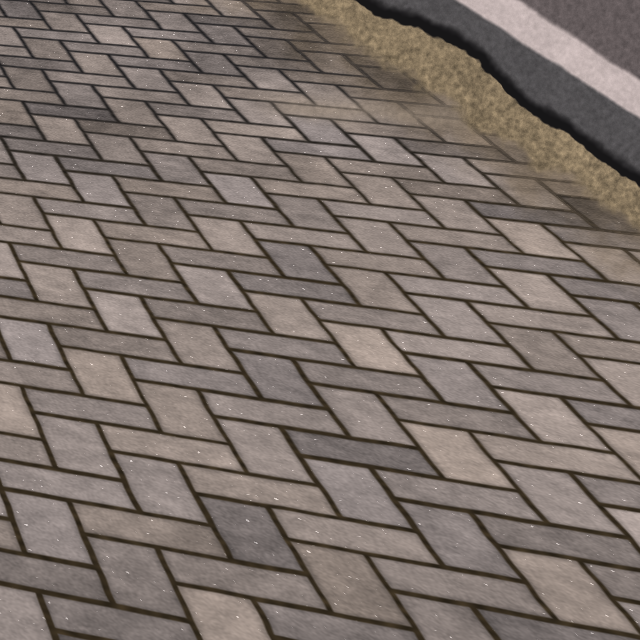
Give the GLSL for this texture, as a Shadertoy shader.

```glsl
// Herringbone brick paving seen at a slant, meeting a gravel verge and a road.
// Each point is projected onto the paving plane, where unit cells pair into
// 2:1 bricks; gradient noise adds grain, stains, crooked joints and dirt.

vec2 hash2(vec2 p) {
    vec3 h = fract(p.xyx * vec3(0.1031, 0.1030, 0.0973));
    h += dot(h, h.yzx + 33.33);
    return fract((h.xx + h.yz) * h.zy);
}

float cornerSlope(vec2 cell, vec2 offset) {
    return dot(hash2(cell) * 2.0 - 1.0, offset);
}

float gradientNoise(vec2 p) {
    vec2 i = floor(p), f = p - i;
    vec2 u = f * f * f * (f * (f * 6.0 - 15.0) + 10.0);
    vec2 e = vec2(1, 0);
    return mix(mix(cornerSlope(i, f), cornerSlope(i + e, f - e), u.x),
               mix(cornerSlope(i + e.yx, f - e.yx), cornerSlope(i + 1.0, f - 1.0), u.x), u.y);
}

float fbm(vec2 p) {
    float sum = 0.0, amp = 1.0;
    for (int n = 0; n < 4; n++) {
        sum += amp * gradientNoise(p);
        p = mat2(1.6, 1.2, -1.2, 1.6) * p + 7.3;
        amp *= 0.6;
    }
    return sum;
}

// Screen point (y downward) to paving cells: inverse of the plane's homography.
vec2 toPaving(vec2 q) {
    vec2 d = q - vec2(0.417, 0.790);
    return inverse(mat2(vec2(0.1146, 0.0199) + 0.0146 * d,
                        vec2(0.0309, 0.0510) + 0.0307 * d)) * d;
}

vec3 paving(vec2 q, float mud) {
    vec2 g = toPaving(q);
    vec2 px = fwidth(g);
    g += 0.035 * vec2(gradientNoise(g * 1.7), gradientNoise(g * 1.7 + 40.0));

    // Cells 0,1 of each diagonal cycle lie along x, cells 3,2 along y.
    vec2 cell = floor(g);
    float k = mod(cell.x - cell.y, 4.0);
    bool lengthwise = k < 1.5;
    vec2 part = lengthwise ? vec2(k, 0) : vec2(0, 3.0 - k);
    vec2 size = lengthwise ? vec2(2, 1) : vec2(1, 2);
    vec2 local = g - cell + part;
    vec2 rnd = hash2(cell - part + 91.0);
    vec2 edge = min(local, size - local);

    // Face: tone per brick, stains, grain and pale chips of stone.
    float far = smoothstep(0.42, 0.08, q.y);
    float tone = 1.0 + 0.20 * (rnd.x - 0.5) + (lengthwise ? -0.035 : 0.035);
    tone -= 0.20 * smoothstep(0.90, 1.0, rnd.y);
    tone += 0.16 * fbm(g * 2.3 + rnd * 20.0) + 0.13 * gradientNoise(g * vec2(17, 12));
    tone += 0.20 * fbm(q * vec2(5, 8) + 3.0) * (0.5 + far) - 0.13 * far;
    tone -= 0.10 * smoothstep(0.75, 1.05, q.y);
    vec3 face = mix(vec3(0.595, 0.540, 0.505), vec3(0.575, 0.535, 0.525), rnd.y) * tone;
    float chips = gradientNoise(g * vec2(13, 9) + 60.0);
    face += 0.30 * smoothstep(0.38, 0.60, chips);

    // Worn shoulders, then sunken joints filled with dark earth.
    vec2 shoulder = smoothstep(vec2(0.02), vec2(0.15, 0.19), edge);
    face *= mix(0.80, 1.0, shoulder.x * shoulder.y);
    vec2 gap = vec2(0.038, 0.060) * (0.8 + 0.5 * rnd.y);
    vec2 inside = smoothstep(gap - px, gap + px, edge);
    vec3 joint = mix(vec3(0.20, 0.165, 0.115), vec3(0.14, 0.135, 0.14), far);
    joint *= 1.0 + 0.6 * gradientNoise(g * 5.0);
    face = mix(face, vec3(0.46, 0.40, 0.33) * tone, 0.7 * mud);
    return mix(joint, face, max(inside.x * inside.y, 0.65 * mud));
}

void mainImage(out vec4 fragColor, in vec2 fragCoord) {
    vec2 q = fragCoord / iResolution.xy;
    q.y = 1.0 - q.y;
    float soft = 1.5 / iResolution.y;

    // Offset from the slanted roadside; it falls toward the upper right.
    float v = q.y - 0.645 * q.x;
    float rough = fbm(q * 14.0);
    float grain = fbm(q * 95.0);

    // Dirt creeps over the paving before the loose gravel begins.
    float mud = smoothstep(-0.17, -0.28, v + 0.045 * rough);
    vec3 col = paving(q, mud);
    float dust = exp(-pow((q.y - 0.175 - 0.06 * (q.x - 0.6) + 0.01 * rough) / 0.018, 2.0));
    dust *= smoothstep(0.36, 0.50, q.x) * smoothstep(0.82, 0.68, q.x);
    col = mix(col, vec3(0.60, 0.54, 0.48) * (1.0 + 0.2 * grain), 0.6 * dust);

    vec3 gravel = vec3(0.53, 0.465, 0.37) * (1.0 + 0.35 * grain + 0.18 * rough);
    col = mix(col, gravel, smoothstep(-0.275, -0.305, v + 0.035 * rough));

    // Broken asphalt lip with a black crevice beneath it.
    float bulge = 0.033 * exp(-pow((q.x - 0.72) / 0.075, 2.0));
    float lip = v + 0.355 + bulge + 0.016 * rough;
    vec3 asphalt = vec3(0.325, 0.315, 0.32) * (1.0 + 0.20 * grain + 0.08 * rough);
    asphalt = mix(vec3(0.09, 0.085, 0.09), asphalt, smoothstep(-0.012, -0.034, lip));
    col = mix(col, asphalt, smoothstep(soft, -soft, lip));

    // Pale painted band, and the browner carriageway beyond it.
    vec3 paint = vec3(0.77, 0.71, 0.70) * (1.0 + 0.10 * grain + 0.06 * rough);
    float ragged = v + 0.004 * rough;
    col = mix(col, paint, smoothstep(-0.458 + soft, -0.462 - soft, ragged));
    vec3 road = vec3(0.39, 0.355, 0.355) * (1.0 + 0.22 * grain);
    col = mix(col, road, smoothstep(-0.517 + soft, -0.523 - soft, ragged));

    fragColor = vec4(clamp(col, 0.0, 1.0), 1.0);
}
```
